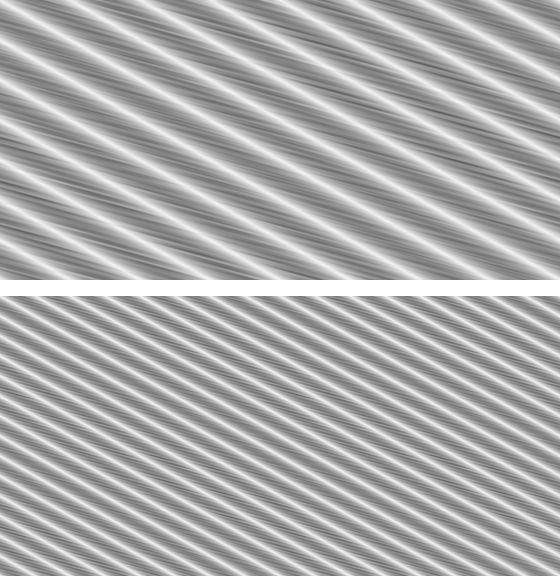
Top: one tile. Bottom: repeated 2 by 2.
Reproduce this pattern procedurally as a Shadertoy shader.

```glsl
// Brushed grey metal with slanted bright ridges, eight across and seven down.
// Each ridge falls off quadratically into a dark trough; layered sines with
// whole-number wave counts add shallower brushed streaks that wrap at the edges.

const float TAU = 6.2831853;

// Brightness of the ridges' smooth profile; d is 0 on a crest, 1 in a trough.
float ridgeShade(float d) {
    float rounded = min(sqrt(d * d + 0.0015), 1.0);
    float fall = 1.0 - rounded;
    return 0.505 + 0.47 * fall * fall;
}

// Fine streaks: nearly parallel waves whose small angle differences break them up.
float brushedStreaks(vec2 uv) {
    float sum = 0.65 * sin(TAU * dot(uv, vec2(24.0, 45.0)));
    for (int i = 0; i < 6; i++) {
        float n = float(i);
        float down = 31.0 + 13.0 * n;
        float across = round(0.53 * down) + 3.0 * (mod(n, 3.0) - 1.0);
        float bend = 0.6 * sin(TAU * dot(uv, vec2(3.0, 2.0)) + 1.7 * n);
        sum += 0.32 / (1.0 + 0.15 * n)
             * sin(TAU * dot(uv, vec2(across, down)) + 2.4 * n + bend);
    }
    return sum;
}

void mainImage(out vec4 fragColor, in vec2 fragCoord) {
    vec2 uv = fragCoord / iResolution.xy;

    // Distance from the nearest crest, continuous across repeats
    float phase = dot(uv, vec2(8.0, 7.0));
    float d = 2.0 * abs(fract(phase + 0.5) - 0.5);

    // Streaks fade towards the polished crests
    float strength = 0.012 + 0.058 * smoothstep(0.0, 0.75, d);
    float grey = ridgeShade(d) + strength * brushedStreaks(uv);

    fragColor = vec4(vec3(clamp(grey, 0.0, 1.0)), 1.0);
}
```
